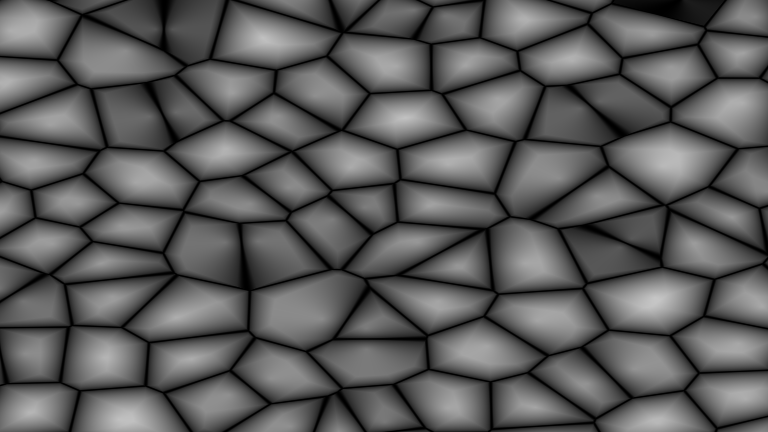
Give the GLSL for this texture, as a WebGL 2 fragment shader.

```glsl
#version 300 es
precision highp float;
// Irregular grey stones, wider than tall, parted by dark soft seams.
// A jittered-grid Voronoi: the gap between the two nearest seed distances
// gives the facets, its square root the quick rise from seam to crown.

#define CELLS vec2(9.0, 9.0)
#define OFFSET vec2(17.0, 43.0)
#define JITTER 1.0
#define CROWN_GAIN 0.73
#define SEAM_WIDTH 0.05

uniform vec2 u_resolution;
out vec4 fragColor;

// Sine hash: one random point in the unit square per grid cell
vec2 hash2(vec2 cell) {
    vec2 k = vec2(dot(cell, vec2(127.1, 311.7)), dot(cell, vec2(269.5, 183.3)));
    return fract(sin(k) * 43758.5453);
}

// Distances to the nearest and second nearest seed
vec2 nearestTwo(vec2 p) {
    vec2 base = floor(p);
    vec2 local = p - base;
    vec2 nearest = vec2(1e3);
    for (int y = -2; y <= 2; y++) {
        for (int x = -2; x <= 2; x++) {
            vec2 cell = vec2(x, y);
            vec2 seed = cell + mix(vec2(0.5), hash2(base + cell), JITTER);
            float d = length(seed - local);
            if (d < nearest.x) {
                nearest = vec2(d, nearest.x);
            } else {
                nearest.y = min(nearest.y, d);
            }
        }
    }
    return nearest;
}

void main() {
    // The grid spans the canvas, so the cells share its wide shape
    vec2 uv = gl_FragCoord.xy / u_resolution;
    vec2 dist = nearestTwo(uv * CELLS + OFFSET);
    float gap = dist.y - dist.x;

    // Rounded crown with creases, darkened along the seams
    float crown = CROWN_GAIN * sqrt(gap);
    float seam = smoothstep(0.0, SEAM_WIDTH, gap);
    fragColor = vec4(vec3(crown * seam), 1.0);
}
```
